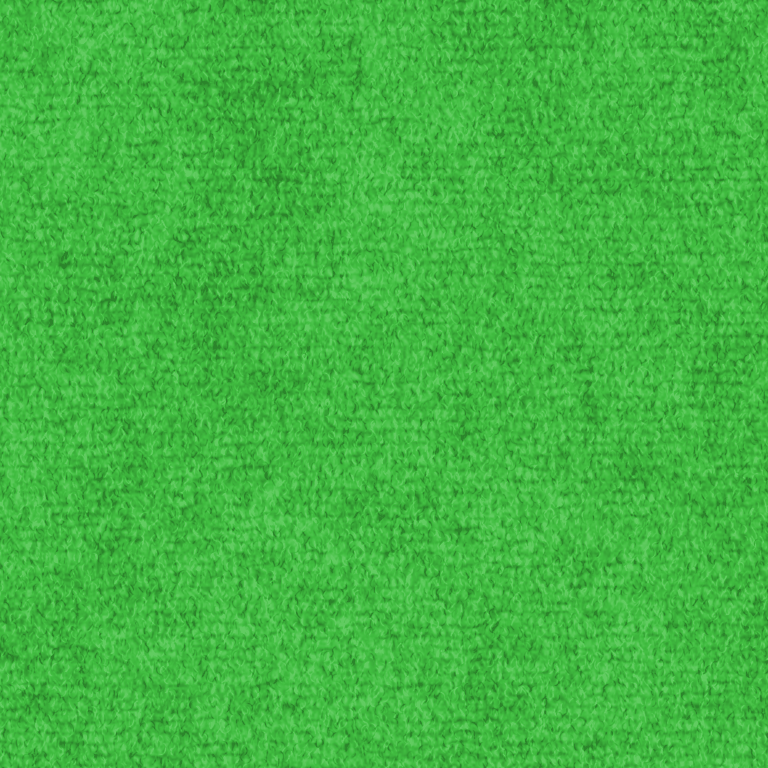
Reproduce this texture procedurally as a WebGL 1 fragment shader.

```glsl
precision highp float;
uniform vec2 u_resolution;

// Weave
const float ROWS = 64.0;
const float TUFTS = 84.0;
const float GROOVE_WIDTH = 0.19;
const float GROOVE_DEPTH = 1.25;
const float TUFT_DEPTH = 0.6;

// Fibres
const float FIBRE_CELLS = 100.0;
const float FIBRE_HALF_LENGTH = 0.0075;
const float FIBRE_WIDTH = 0.0011;
const float FIBRE_TILT = 0.75;
const float FIBRE_CURL = 95.0;
const float FIBRE_CONTRAST = 1.75;

// Uneven dye and fuzz
const float CLOUD_CONTRAST = 0.3;
const float MOTTLE_CONTRAST = 0.36;
const float CLUMP_CONTRAST = 0.42;
const float STREAK_CONTRAST = 0.9;
const float GRAIN_CONTRAST = 0.75;

const vec3 SHADOW = vec3(0.17, 0.52, 0.17);
const vec3 DEEP = vec3(0.20, 0.62, 0.20);
const vec3 MID = vec3(0.23, 0.68, 0.23);
const vec3 BASE = vec3(0.25, 0.74, 0.25);
const vec3 LIGHT = vec3(0.31, 0.77, 0.31);
const vec3 PALE = vec3(0.38, 0.80, 0.38);
const float TAU = 6.2831853;

vec4 hash4(vec2 p) {
  vec4 q = fract(p.xyxy * vec4(0.1031, 0.1030, 0.0973, 0.1099));
  q += dot(q, q.wzxy + 33.33);
  return fract((q.xxyz + q.yzzw) * q.zywx);
}

// Smooth value noise from -1 to 1
float noise(vec2 p) {
  vec2 cell = floor(p);
  vec2 f = fract(p);
  f = f * f * (3.0 - 2.0 * f);
  float low = mix(hash4(cell).x, hash4(cell + vec2(1.0, 0.0)).x, f.x);
  float high = mix(hash4(cell + vec2(0.0, 1.0)).x, hash4(cell + 1.0).x, f.x);
  return 2.0 * mix(low, high, f.y) - 1.0;
}

// Horizontal rows of small slanted loops
float weave(vec2 p) {
  float y = p.y * ROWS + 0.25 * noise(p * vec2(25.0, 12.0))
          + 0.22 * noise(p * vec2(110.0, 70.0) + 7.0);
  float row = floor(y);
  float v = y - row;
  float edge = min(v, 1.0 - v) / GROOVE_WIDTH;
  float wear = 0.65 + 0.7 * noise(p * vec2(45.0, 64.0) + 19.0);
  float groove = 0.33 - exp(-edge * edge);

  float x = p.x * TUFTS + hash4(vec2(row, 5.0)).x + 0.25 * v
          + 0.6 * noise(p * vec2(40.0, 64.0) + 31.0);
  float loops = cos(TAU * x) * sin(0.5 * TAU * v);
  return GROOVE_DEPTH * wear * groove + TUFT_DEPTH * loops;
}

// One layer of short curved strands, lighter or darker than the cloth
float fibres(vec2 p, float seed, float width) {
  vec2 home = floor(p * FIBRE_CELLS);
  float sum = 0.0;
  for (int j = -1; j <= 1; j++) {
    for (int i = -1; i <= 1; i++) {
      vec2 cell = home + vec2(float(i), float(j));
      vec4 rnd = hash4(cell + seed);
      vec4 look = hash4(cell + seed + 47.0);
      vec2 d = p - (cell + rnd.xy) / FIBRE_CELLS;
      float angle = FIBRE_TILT * (2.0 * rnd.z - 1.0);
      float c = cos(angle);
      float s = sin(angle);
      d = vec2(c * d.x + s * d.y, c * d.y - s * d.x);
      d.x += FIBRE_CURL * (2.0 * look.x - 1.0) * d.y * d.y;
      float reach = FIBRE_HALF_LENGTH * mix(0.6, 1.0, look.y);
      float body = 1.0 - smoothstep(0.5 * reach, reach, abs(d.y));
      sum += (2.0 * rnd.w - 1.0) * body * exp(-d.x * d.x / (width * width));
    }
  }
  return sum;
}

// Tone is zero on average with a spread of about one
vec3 dye(float tone) {
  vec3 color = mix(SHADOW, DEEP, smoothstep(-2.3, -1.3, tone));
  color = mix(color, MID, clamp((tone + 1.3) / 0.7, 0.0, 1.0));
  color = mix(color, BASE, clamp((tone + 0.6) / 0.8, 0.0, 1.0));
  color = mix(color, LIGHT, clamp((tone - 0.2) / 0.85, 0.0, 1.0));
  return mix(color, PALE, clamp((tone - 1.05) / 0.85, 0.0, 1.0));
}

void main() {
  vec2 p = gl_FragCoord.xy / u_resolution.y;
  float width = max(FIBRE_WIDTH, 0.55 / u_resolution.y);

  float tone = weave(p);
  for (int layer = 0; layer < 3; layer++) {
    float seed = 131.0 * float(layer) + 11.0;
    tone += FIBRE_CONTRAST * fibres(p + 0.0037 * float(layer), seed, width);
  }

  // Patches from wide to fine
  tone += CLOUD_CONTRAST * noise(p * 6.0 + 3.0);
  tone += MOTTLE_CONTRAST * noise(p * vec2(22.0, 26.0) + 61.0);
  tone += CLUMP_CONTRAST * noise(p * vec2(60.0, 70.0) + 83.0);
  vec2 bend = vec2(0.004 * noise(p * 75.0 + 41.0), 0.0);
  tone += STREAK_CONTRAST * noise((p + bend) * vec2(240.0, 110.0) + 17.0);
  tone += GRAIN_CONTRAST * noise(p * 290.0 + 29.0);

  gl_FragColor = vec4(dye(tone), 1.0);
}
```
